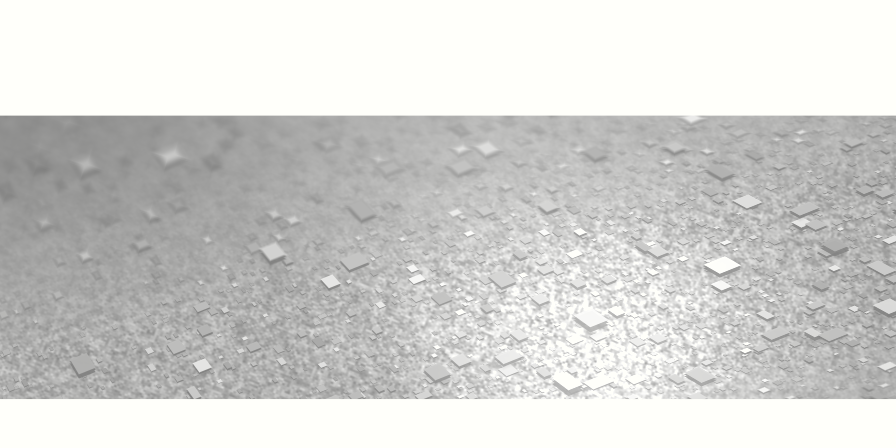
A Shadertoy shader for this background:

```glsl
// A pale band of scattered square chips on a glittering floor, between plain margins.
// Chips come from jittered grids of four sizes, each a skewed box with a dark side;
// a tilted focal line softens them, and a broad glow lights the floor.
#define BAND_BOTTOM 0.109
#define BAND_TOP 0.742
#define PAPER vec3(1.0, 1.0, 0.98)
#define TINT vec3(1.0, 1.0, 0.994)
#define GLOW_CENTER vec2(1.34, 0.19)
#define GLOW_SIZE vec2(0.36, 0.27)
#define FAR_BLUR 0.036
#define NEAR_BLUR 0.03
#define GRAIN 0.30

float hash(vec2 p) {
    vec3 q = fract(vec3(p.xyx) * 0.1031);
    q += dot(q, q.yzx + 33.33);
    return fract((q.x + q.y) * q.z);
}

float valueNoise(vec2 p) {
    vec2 i = floor(p), f = fract(p);
    f = f * f * (3.0 - 2.0 * f);
    return mix(mix(hash(i), hash(i + vec2(1, 0)), f.x),
               mix(hash(i + vec2(0, 1)), hash(i + vec2(1, 1)), f.x), f.y);
}

// Bell-shaped falloff around a centre
float bell(vec2 p, vec2 center, vec2 size) {
    vec2 q = (p - center) / size;
    return exp(-dot(q, q));
}

// Floor axes in perspective: the second one flattens toward the right
mat2 floorAxes(float x) {
    float a = 0.38, b = mix(-1.1, -0.5, clamp(x * 0.6, 0.0, 1.0));
    return mat2(cos(a), sin(a), cos(b), sin(b));
}

// Softness from the distance to the tilted focal line
float focusBlur(vec2 p) {
    float d = p.y - 0.12 - 0.2 * p.x;
    return FAR_BLUR * max(d - 0.08, 0.0) + NEAR_BLUR * max(-d - 0.25, 0.0);
}

float floorLight(vec2 p) {
    float corner = smoothstep(0.15, 0.78, p.y) * (1.0 - smoothstep(0.0, 1.15, p.x));
    return 0.685 - 0.12 * corner
         + 0.20 * bell(p, GLOW_CENTER, GLOW_SIZE)
         + 0.07 * bell(p, vec2(1.2, 0.5), vec2(0.55, 0.35));
}

float boxCover(vec2 q, vec2 halfSize, float soft) {
    vec2 d = abs(q) - halfSize;
    return 1.0 - smoothstep(-soft, soft, max(d.x, d.y));
}

// Fine glitter, fading into soft mottling out of focus
float glitter(vec2 p, float blur, float glow) {
    vec2 q = mat2(0.93, 0.37, -0.37, 0.93) * p;
    float fine = valueNoise(q * vec2(170.0, 210.0)) - 0.5;
    float mid = valueNoise(q * vec2(85.0, 110.0) + 31.0) - 0.5;
    float coarse = valueNoise(q * vec2(32.0, 38.0) + 73.0) - 0.5;
    float sharp = exp(-blur * 230.0);
    return GRAIN * (0.75 + 0.9 * glow) * sharp * (0.7 * fine + 0.4 * mid)
         + 0.05 * exp(-blur * 90.0) * mid + 0.035 * coarse;
}

// Lays one grid of chips over the shade below
float layChips(float shade, vec2 p, float cell, float chance, float soft, float seed) {
    vec2 home = floor(p / cell);
    for (int j = 1; j >= -1; j--)
    for (int i = -1; i <= 1; i++) {
        vec2 id = home + vec2(i, j);
        vec2 key = id + seed;
        vec2 jitter = vec2(hash(key + 11.3), hash(key + 47.7)) - 0.5;
        vec2 center = (id + 0.5 + 0.7 * jitter) * cell;
        float density = chance * mix(0.45, 1.0, smoothstep(0.2, 1.2, center.x));
        if (hash(key + 5.1) > density) continue;

        float pick = hash(key + 83.9);
        vec2 halfSize = cell * 0.22 * vec2(mix(0.55, 1.0, pick), mix(0.5, 0.95, hash(key + 29.4)));
        float height = halfSize.y * mix(0.15, 0.6, hash(key + 61.2));
        mat2 toChip = inverse(floorAxes(center.x));
        vec2 q = toChip * (p - center);
        vec2 drop = toChip * vec2(0.0, height);
        float fade = min(1.0, halfSize.y / soft);

        float shadow = boxCover(q + drop * 1.6, halfSize, soft + height);
        float side = max(boxCover(q + drop, halfSize, soft), boxCover(q + drop * 0.5, halfSize, soft));
        float top = boxCover(q, halfSize, soft);
        float light = floorLight(center);
        float glint = step(0.78, hash(key + 97.6)) * 0.15;
        float topShade = light + 0.12 * (pick - 0.35) + glint;
        shade = mix(shade, light * 0.8, 0.3 * shadow * fade);
        shade = mix(shade, light * 0.72, 0.85 * side * fade);
        shade = mix(shade, min(topShade, 1.0), 0.95 * top * fade);
    }
    return shade;
}

void mainImage(out vec4 fragColor, in vec2 fragCoord) {
    vec2 p = fragCoord / iResolution.y;
    float pixel = 1.0 / iResolution.y;
    float blur = focusBlur(p);
    float soft = max(0.7 * pixel, blur);

    // Lit floor with glitter
    float glow = bell(p, GLOW_CENTER, GLOW_SIZE);
    float shade = floorLight(p) + glitter(p, blur, glow);

    // Chips from small to large
    float cell = 0.024;
    for (int k = 0; k < 4; k++) {
        float chance = mix(0.5, 0.32, float(k) / 3.0);
        shade = layChips(shade, p, cell, chance, soft, float(k) * 137.0 + 200.0);
        cell *= 1.7;
    }

    // Veil of light over the brightest part, then the margins
    shade += 0.05 * glow;
    float band = smoothstep(-0.5, 0.5, (p.y - BAND_BOTTOM) / pixel)
               * smoothstep(-0.5, 0.5, (BAND_TOP - p.y) / pixel);
    vec3 color = mix(PAPER, min(shade * TINT, PAPER), band);
    fragColor = vec4(color, 1.0);
}
```
